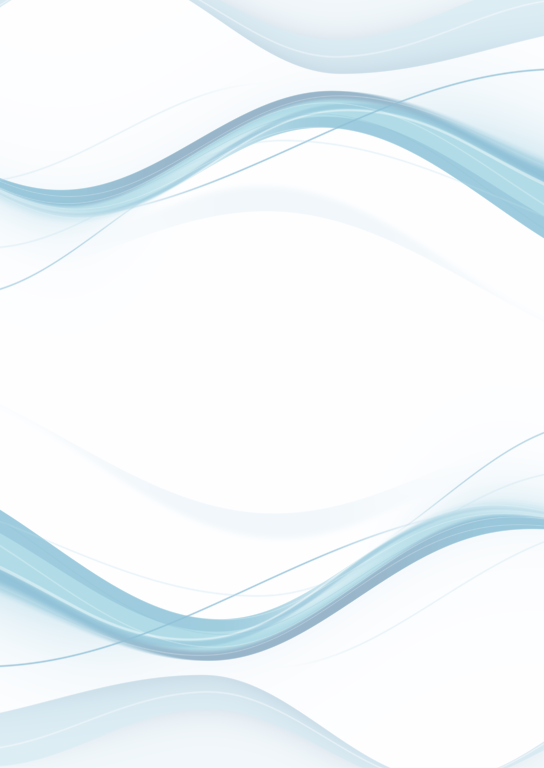
Reproduce this background procedurally as a Shadertoy shader.

```glsl
// Translucent teal ribbons sweeping across the top and bottom of a white sheet.

const vec3 PAPER = vec3(0.995, 0.996, 1.0);
const vec3 MIST  = vec3(0.91, 0.95, 0.97);
const vec3 PALE  = vec3(0.74, 0.87, 0.92);
const vec3 AQUA  = vec3(0.64, 0.84, 0.89);
const vec3 TEAL  = vec3(0.56, 0.75, 0.84);
const vec3 STEEL = vec3(0.57, 0.66, 0.75);
const float LINE_WIDTH = 0.0011;
const int STRANDS = 5;

// Height of a cosine wave through a crest; each flank is (half period, depth).
// drift lowers the curve at (left, right) when side is 1.
float wave(float x, vec2 crest, vec2 left, vec2 right, vec2 drift, float side) {
    vec2 flank = x < crest.x ? left : right;
    float swing = 0.5 - 0.5 * cos(3.14159265 * (x - crest.x) / flank.x);
    return crest.y + flank.y * swing + side * mix(drift.y, drift.x, pow(1.0 - x, 4.0));
}

// Soft step that is 1 below the curve (y grows inward from the sheet edge).
float past(float d, float soft) {
    return smoothstep(-soft, soft, d);
}

float stroke(float d, float width, float aa) {
    return 1.0 - smoothstep(width - aa, width + aa, abs(d));
}

vec3 paintArch(vec3 c, vec2 p, float aa, float side) {
    float rim = wave(p.x, vec2(0.627, 0.096), vec2(0.443, -0.137), vec2(0.554, -0.065), vec2(0.025), side);
    float inner = wave(p.x, vec2(0.62, 0.052), vec2(0.42, -0.10), vec2(0.40, -0.075), vec2(0.025), side);
    float depth = rim - p.y;
    float inside = past(depth, aa);
    float middle = exp(-pow((p.x - 0.62) / 0.27, 2.0));
    c = mix(c, MIST, inside * 0.55);
    c = mix(c, STEEL, inside * exp(-max(depth, 0.0) / 0.022) * (0.10 + 0.36 * middle));
    c = mix(c, PALE, inside * past(p.y - inner, aa) * 0.38);
    c = mix(c, STEEL, past(inner - p.y, aa) * exp(-max(inner - p.y, 0.0) / 0.012) * 0.17 * middle);
    float gleam = mix(rim, inner, 0.45 + 0.4 * (p.x - 0.5));
    return mix(c, PAPER, stroke(p.y - gleam, LINE_WIDTH, aa) * 0.45);
}

vec3 paintLens(vec3 c, vec2 p, float aa, float side) {
    float low = wave(p.x, vec2(0.49, 0.275), vec2(0.554, 0.091), vec2(0.775, 0.195), vec2(0.075, 0.055), side);
    float high = wave(p.x, vec2(0.48, 0.243), vec2(0.50, 0.10), vec2(0.72, 0.21), vec2(0.07, 0.055), side);
    float fade = smoothstep(0.12, 0.45, p.x) * (1.0 - 0.65 * smoothstep(0.65, 1.0, p.x));
    return mix(c, MIST, past(p.y - high, 0.008) * past(low - p.y, aa) * fade * 0.6);
}

vec3 paintRibbon(vec3 c, vec2 p, float aa, float side) {
    float x = p.x;
    float outer = wave(x, vec2(0.61, 0.1185), vec2(0.498, 0.129), vec2(0.588, 0.129), vec2(0.079, 0.02), side);
    float inner = wave(x, vec2(0.59, 0.166), vec2(0.443, 0.116), vec2(0.635, 0.20), vec2(0.08, 0.026), side);
    float leftEnd = 1.0 - smoothstep(0.05, 0.36, x);
    float rightEnd = smoothstep(0.62, 1.0, x);

    // Glows outside both edges
    float above = max(outer - p.y, 0.0);
    float below = max(p.y - inner, 0.0);
    c = mix(c, MIST, exp(-above / 0.05) * past(outer - p.y, aa) * 0.35);
    c = mix(c, PALE, exp(-above / 0.05) * past(outer - p.y, aa) * rightEnd * 0.6);
    c = mix(c, PALE, exp(-below / 0.032) * past(p.y - inner, aa) * leftEnd * 0.5);

    // Body with a soft tail at each end
    float body = past(p.y - outer, aa + 0.012 * rightEnd)
               * past(inner - p.y, aa + 0.014 * leftEnd);
    float t = (p.y - outer) / max(inner - outer, 0.01);
    float ta = aa / max(inner - outer, 0.01);
    c = mix(c, mix(AQUA, PALE, leftEnd * 0.6), body * 0.85);
    float pocket = exp(-pow((x - 0.40) / 0.13, 2.0)) * past(t - 0.5, 0.15);
    c = mix(c, PAPER, body * pocket * 0.45);

    // Dark outer fold, cooler towards its ends
    float fold = 0.28 + 0.35 * leftEnd + 0.10 * sin(6.0 * x);
    float cool = smoothstep(0.12, 0.42, abs(x - 0.49));
    c = mix(c, mix(STEEL, TEAL, cool), body * past(fold - t, ta + 0.06) * 0.75);

    // Inner fold and the strand that crosses the body
    c = mix(c, TEAL, body * past(t - 0.70, ta) * smoothstep(0.30, 0.60, x) * 0.55);
    float crossing = mix(0.95, 0.15, smoothstep(0.25, 0.85, x));
    c = mix(c, TEAL, body * stroke(t - crossing, 0.07, ta + 0.02) * 0.5);
    c = mix(c, PAPER, body * stroke(t - crossing - 0.11, 0.025, ta) * 0.45);

    // Fine strands fanning through the body
    for (int i = 0; i < STRANDS; i++) {
        float k = (float(i) + 0.5) / float(STRANDS);
        float level = k + 0.18 * sin(4.0 * x + 5.0 * k);
        vec3 tint = mix(PAPER, TEAL, mod(float(i), 2.0));
        c = mix(c, tint, body * stroke(t - level, 0.012, ta) * 0.28);
    }
    return c;
}

vec3 paintLines(vec3 c, vec2 p, float aa, float side) {
    float sweep = wave(p.x, vec2(1.033, 0.09), vec2(0.96, 0.195), vec2(1.0, 0.1), vec2(0.06, 0.042), side);
    float tail = wave(p.x, vec2(0.46, 0.208), vec2(0.535, 0.177), vec2(0.6, 0.1), vec2(0.06, 0.045), side);
    float hair = wave(p.x, vec2(0.50, 0.108), vec2(0.56, 0.13), vec2(0.9, 0.05), vec2(0.06, 0.02), side);
    float veil = wave(p.x, vec2(0.52, 0.183), vec2(0.55, 0.14), vec2(0.80, 0.15), vec2(0.06, 0.04), side);
    c = mix(c, TEAL, stroke(p.y - sweep, LINE_WIDTH, aa) * smoothstep(0.15, 0.45, p.x) * 0.8);
    c = mix(c, TEAL, stroke(p.y - tail, LINE_WIDTH, aa) * (1.0 - smoothstep(0.12, 0.32, p.x)) * 0.6);
    c = mix(c, PALE, stroke(p.y - hair, LINE_WIDTH, aa) * (1.0 - smoothstep(0.3, 0.5, p.x)) * 0.3);
    return mix(c, PALE, stroke(p.y - veil, LINE_WIDTH, aa) * 0.3);
}

void mainImage(out vec4 fragColor, in vec2 fragCoord) {
    vec2 uv = fragCoord / iResolution.xy;
    float aa = 1.0 / iResolution.y;
    vec3 c = PAPER;
    // The lower group is the upper one turned half way round and drifted
    for (int i = 0; i < 2; i++) {
        float side = float(i);
        vec2 p = i == 0 ? vec2(uv.x, 1.0 - uv.y) : vec2(1.0 - uv.x, uv.y);
        c = paintArch(c, p, aa, side);
        c = paintLens(c, p, aa, side);
        c = paintRibbon(c, p, aa, side);
        c = paintLines(c, p, aa, side);
    }
    fragColor = vec4(c, 1.0);
}
```
